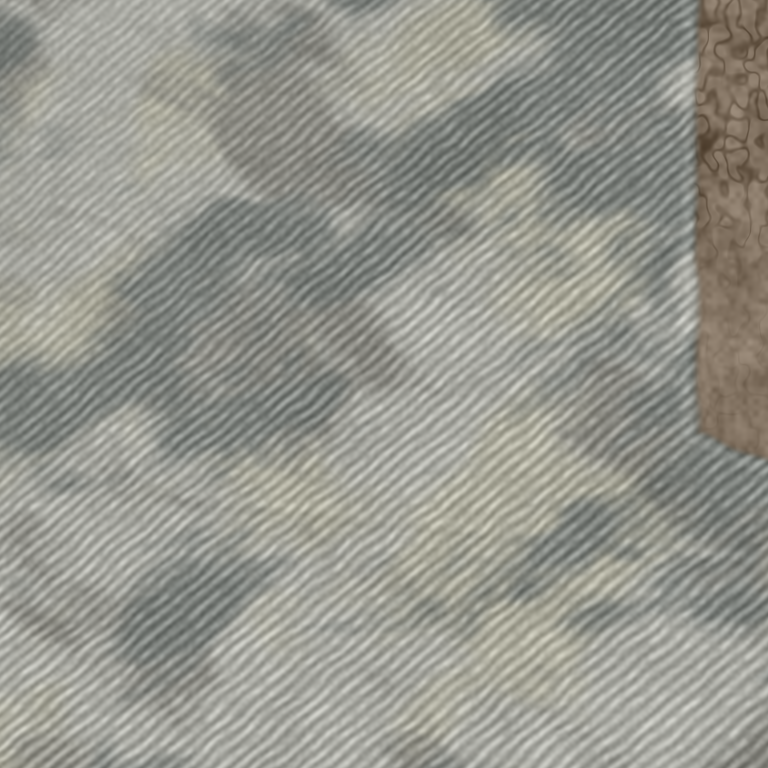
A Shadertoy shader for this texture:

```glsl
// Faded camouflage twill with fine diagonal ribs and a worn brown leather patch at the right edge.

const vec3 PALE_GREY  = vec3(0.655, 0.657, 0.630);
const vec3 SLATE_GREY = vec3(0.472, 0.490, 0.474);
const vec3 WARM_GREY  = vec3(0.515, 0.512, 0.485);
const vec3 STRAW      = vec3(0.665, 0.658, 0.592);
const vec3 LEATHER    = vec3(0.510, 0.448, 0.382);

float hash(vec2 p) {
    vec3 q = fract(vec3(p.xyx) * 0.1031);
    q += dot(q, q.yzx + 33.33);
    return fract((q.x + q.y) * q.z);
}

float noise(vec2 p) {
    vec2 cell = floor(p);
    vec2 f = fract(p);
    f = f * f * (3.0 - 2.0 * f);
    float low  = mix(hash(cell), hash(cell + vec2(1.0, 0.0)), f.x);
    float high = mix(hash(cell + vec2(0.0, 1.0)), hash(cell + vec2(1.0, 1.0)), f.x);
    return mix(low, high, f.y);
}

float fbm(vec2 p) {
    float sum = 0.0;
    float weight = 0.5333;
    for (int i = 0; i < 4; i++) {
        sum += weight * noise(p);
        p = mat2(1.6, 1.2, -1.2, 1.6) * p + 17.3;
        weight *= 0.5;
    }
    return sum;
}

// Coordinates along (x) and across (y) a direction given in radians.
vec2 alongAcross(vec2 p, float angle) {
    float c = cos(angle), s = sin(angle);
    return vec2(c * p.x + s * p.y, c * p.y - s * p.x);
}

// Soft-edged blotch mask, stretched along a direction.
float blotch(vec2 p, float angle, vec2 scale, float level, float blur) {
    vec2 warp = vec2(noise(p * 9.0 + 3.1), noise(p * 9.0 + 41.7)) - 0.5;
    float n = fbm(alongAcross(p + 0.04 * warp, angle) * scale + 20.0);
    return smoothstep(level - blur, level + blur, n);
}

vec3 camouflage(vec2 p) {
    vec3 color = PALE_GREY;
    color = mix(color, STRAW, 0.8 * blotch(p + 5.3, 0.7, vec2(4.5, 6.0), 0.56, 0.12));
    color = mix(color, WARM_GREY, 0.85 * blotch(p + 2.7, -0.5, vec2(5.0, 9.0), 0.58, 0.10));
    color = mix(color, SLATE_GREY, 0.95 * blotch(p + 3.6, 0.4, vec2(5.0, 9.0), 0.54, 0.10));
    return color + 0.08 * (fbm(p * 14.0) - 0.5);
}

// Signed brightness of the ribs; they grow finer and fainter to the upper left.
float twill(vec2 p) {
    vec2 q = alongAcross(p, 0.70);
    float bend = 0.006 * (noise(p * 4.0) - 0.5) + 0.005 * (noise(p * 32.0) - 0.5);
    float t = q.y + bend;
    float phase = 72.0 * t + 9.0 * t * t;
    float rib = sin(6.28318 * phase);
    float beads = noise(vec2(q.x * 75.0, phase * 1.5));
    float strength = mix(0.092, 0.045, smoothstep(0.1, 0.7, q.y));
    return strength * rib * (0.5 + 0.9 * beads) + 0.05 * (beads - 0.5);
}

vec3 leather(vec2 p) {
    vec2 q = p + 0.012 * vec2(noise(p * 60.0), noise(p * 60.0 + 7.0));
    float crease = abs(noise(q * vec2(75.0, 50.0)) - 0.5);
    float veins = 1.0 - smoothstep(0.0, 0.22, crease);
    float wear = mix(0.03, 0.13, smoothstep(0.6, 0.8, p.y));
    float mottling = 0.16 * (fbm(p * 22.0 + 9.0) - 0.5);
    float grain = 0.09 * (noise(p * 130.0) - 0.5);
    return LEATHER + 0.02 + mottling + grain - wear * veins;
}

// Distance to the patch outline, negative inside.
float patchDistance(vec2 p) {
    float wobble = 0.009 * (noise(p * 24.0) - 0.5);
    vec2 d = vec2(0.907 - p.x, 0.435 - 0.35 * (p.x - 0.907) - p.y);
    return length(max(d, 0.0)) + min(max(d.x, d.y), 0.0) + wobble;
}

void mainImage(out vec4 fragColor, in vec2 fragCoord) {
    vec2 p = fragCoord / iResolution.xy;

    // Cloth with its ribs and fine fuzz
    vec3 color = camouflage(p) + twill(p);
    color += 0.05 * (noise(p * 190.0) - 0.5);

    // Faint puckered ridge crossing the lower cloth
    float ridge = p.y - (0.375 - 0.11 * p.x + 0.008 * (noise(p * 12.0) - 0.5));
    float pucker = noise(vec2(p.x * 60.0, 2.0));
    float ridgeFade = smoothstep(0.1, 0.35, p.x);
    color += 0.04 * ridgeFade * pucker * exp(-pow((ridge - 0.007) / 0.006, 2.0));
    color -= 0.05 * ridgeFade * pucker * exp(-pow((ridge + 0.006) / 0.006, 2.0));

    // Leather patch, with a pale rim on the cloth and a softly shaded border
    float edge = patchDistance(p);
    color += 0.06 * exp(-pow((edge - 0.012) / 0.008, 2.0));
    color = mix(color, leather(p), 1.0 - smoothstep(-0.007, 0.007, edge));
    color -= 0.05 * exp(-pow(edge / 0.008, 2.0));

    fragColor = vec4(clamp(color, 0.0, 1.0), 1.0);
}
```
